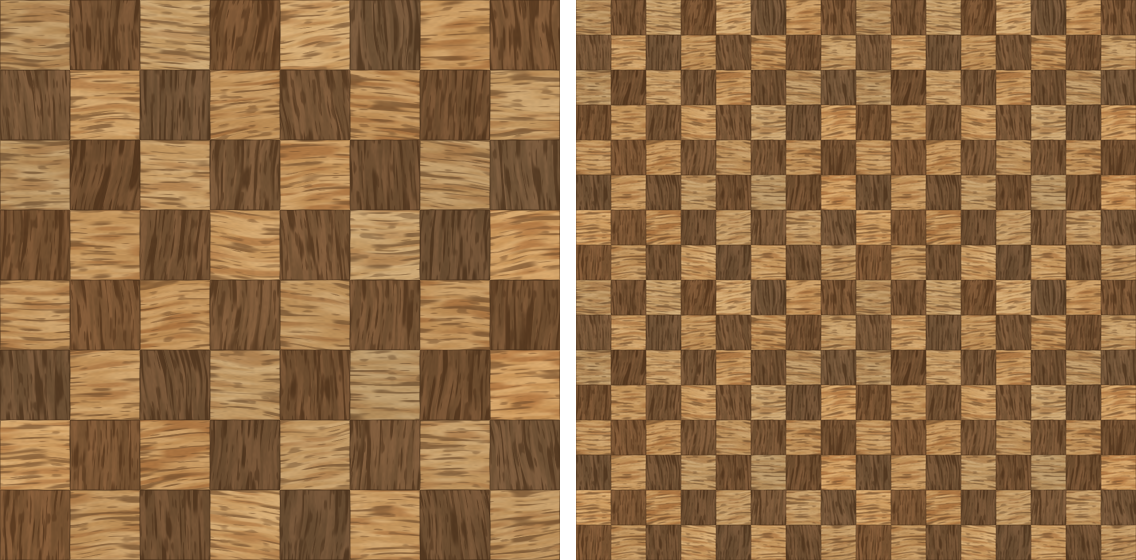
Left, the tile; right, the same tile 2 across and 2 down.
A Shadertoy shader for this texture:

```glsl
// Oak checkerboard of 8 by 8 tiles: dark tiles with upright grain, light ones
// with level grain. Stretched value noise, seeded by each tile's cell, makes the
// grain and pores; every tile ends at its own border, so the board wraps.

const float TILES = 8.0;
const float SEAM_WIDTH = 0.016; // in tile units

const vec3 CREAM    = vec3(0.80, 0.66, 0.46);
const vec3 HONEY    = vec3(0.74, 0.58, 0.37);
const vec3 AMBER    = vec3(0.65, 0.46, 0.27);
const vec3 UMBER    = vec3(0.46, 0.33, 0.20);
const vec3 HAZEL    = vec3(0.49, 0.36, 0.24);
const vec3 WALNUT   = vec3(0.42, 0.31, 0.20);
const vec3 ESPRESSO = vec3(0.31, 0.21, 0.12);
const vec3 SEAM     = vec3(0.27, 0.18, 0.10);

float hash(vec2 p) {
    vec3 q = fract(vec3(p.xyx) * 0.1031);
    q += dot(q, q.yzx + 33.33);
    return fract((q.x + q.y) * q.z);
}

float noise(vec2 p) {
    vec2 i = floor(p), f = fract(p);
    f = f * f * (3.0 - 2.0 * f);
    return mix(mix(hash(i), hash(i + vec2(1, 0)), f.x),
               mix(hash(i + vec2(0, 1)), hash(i + vec2(1, 1)), f.x), f.y);
}

// Noise stretched along the fibre; g = (along, across)
float fibre(vec2 g, vec2 frequency, float seed) {
    return noise(g * frequency + vec2(seed * 17.0, seed * 71.0));
}

// Tilt and gently bend the fibres of one tile
vec2 bendGrain(vec2 g, float slant, float seed) {
    float wave = fibre(g, vec2(1.6, 2.5), seed + 3.0) - 0.5;
    return vec2(g.x, g.y + slant * (g.x - 0.5) + 0.09 * wave);
}

// Thin tapered dark dashes, long ones mixed with short ones
float pores(vec2 g, float threshold, float seed) {
    float longer = fibre(g, vec2(2.2, 27.0), seed + 5.0);
    float shorter = fibre(g, vec2(5.0, 38.0), seed + 9.0);
    return max(smoothstep(threshold, threshold + 0.22, longer),
               0.7 * smoothstep(threshold + 0.04, threshold + 0.24, shorter));
}

vec3 lightWood(vec2 g, float warmth, float seed) {
    float fine = fibre(g, vec2(2.5, 24.0), seed);
    float band = fibre(g, vec2(1.2, 7.0), seed + 1.0);
    float streak = fibre(g, vec2(1.8, 16.0), seed + 2.0);
    vec3 color = mix(HONEY, CREAM, smoothstep(0.25, 0.75, 0.6 * fine + 0.4 * band));
    color = mix(color, AMBER, (0.5 + 0.4 * warmth) * smoothstep(0.5, 0.85, streak));
    return mix(color, UMBER, 0.75 * pores(g, 0.66, seed));
}

vec3 darkWood(vec2 g, float seed) {
    float fine = fibre(g, vec2(2.0, 25.0), seed);
    float band = fibre(g, vec2(1.0, 8.0), seed + 1.0);
    vec3 color = mix(WALNUT, HAZEL, smoothstep(0.3, 0.75, 0.6 * fine + 0.4 * band));
    return mix(color, ESPRESSO, 0.85 * pores(g, 0.62, seed));
}

// Thin uneven gap around one tile
float seamMask(vec2 local, float seed) {
    vec2 border = min(local, 1.0 - local);
    float wear = noise(local * 6.0 + seed * 13.0);
    float gap = 1.0 - smoothstep(0.3 * SEAM_WIDTH, SEAM_WIDTH, min(border.x, border.y));
    return gap * mix(0.2, 0.75, wear);
}

vec3 board(vec2 uv) {
    vec2 cell = mod(floor(uv * TILES), TILES);
    vec2 local = fract(uv * TILES);
    bool isDark = mod(cell.x + cell.y, 2.0) < 0.5;
    float seed = cell.x + cell.y * TILES + 1.0;

    // Variation between tiles
    float warmth = hash(cell + 11.3);
    float tone = mix(0.95, 1.05, hash(cell + 47.7));
    float slant = mix(-0.13, 0.13, hash(cell + 83.1));

    vec2 grain = bendGrain(isDark ? local.yx : local, slant, seed);
    vec3 color = isDark ? darkWood(grain, seed) : lightWood(grain, warmth, seed);
    color *= tone * mix(vec3(0.99, 1.0, 1.02), vec3(1.04, 0.98, 0.91), warmth);

    // Faint speckle of the raw surface
    color *= 0.97 + 0.06 * fibre(grain, vec2(18.0, 60.0), seed + 4.0);
    return mix(color, SEAM, seamMask(local, seed));
}

void mainImage(out vec4 fragColor, in vec2 fragCoord) {
    // Average 2 by 2 samples for smooth edges
    vec3 sum = vec3(0.0);
    for (int i = 0; i < 4; i++) {
        vec2 offset = vec2(i % 2, i / 2) * 0.5 - 0.25;
        sum += board((fragCoord + offset) / iResolution.xy);
    }
    fragColor = vec4(sum / 4.0, 1.0);
}
```
